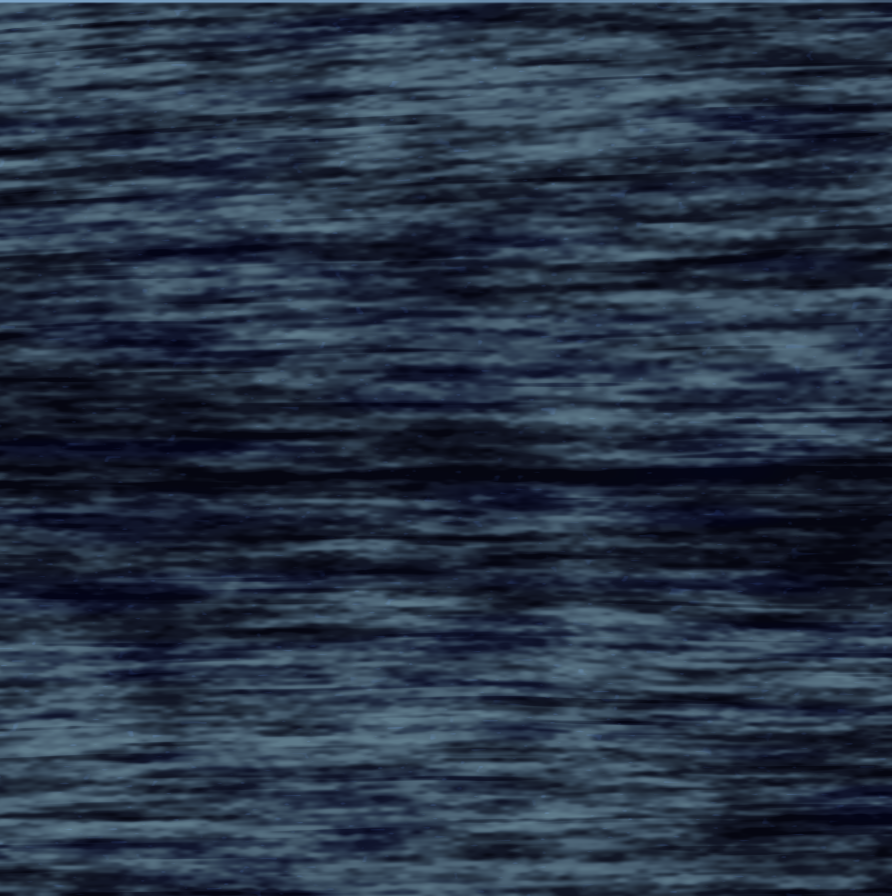
Reproduce this texture procedurally as a WebGL 2 fragment shader.

```glsl
#version 300 es
precision highp float;
// Dark blue-stained wood: fine horizontal grain, long pores and soft cross figure.

uniform vec2 u_resolution;
out vec4 fragColor;

// Integer hash of a lattice cell, returned in 0..1
float hash(vec2 cell, uint seed) {
    uvec2 q = uvec2(ivec2(cell)) * uvec2(1597334673u, 3812015801u);
    uint h = (q.x ^ q.y) + seed * 2654435769u;
    h = (h ^ (h >> 16)) * 2246822519u;
    h = (h ^ (h >> 13)) * 3266489917u;
    return float((h ^ (h >> 16)) >> 8) / 16777216.0;
}

// One row of signed noise, slid sideways by a random amount
float rowNoise(float x, float row, uint seed) {
    x += 37.0 * hash(vec2(row, 71.0), seed);
    float i = floor(x);
    float f = smoothstep(0.0, 1.0, x - i);
    return 2.0 * mix(hash(vec2(i, row), seed), hash(vec2(i + 1.0, row), seed), f) - 1.0;
}

// Signed noise with staggered rows, which hides the lattice columns
float grain(vec2 p, uint seed) {
    float row = floor(p.y);
    float f = smoothstep(0.0, 1.0, p.y - row);
    return mix(rowNoise(p.x, row, seed), rowNoise(p.x, row + 1.0, seed), f);
}

// Soft bump of a given centre and width
float bump(float x, float centre, float width) {
    float d = (x - centre) / width;
    return exp(-d * d);
}

// Bends the fibres: rising to the right near the top, wavering elsewhere
vec2 bendFibres(vec2 p) {
    float slope = 0.075 * smoothstep(0.45, 0.9, p.y) + 0.02 * bump(p.y, 0.1, 0.12);
    float rise = slope * p.x * (1.0 - 0.3 * p.x);
    float waver = 0.006 * grain(p * vec2(2.5, 4.0), 1u) + 0.0015 * grain(p * vec2(9.0, 16.0), 2u);
    return vec2(p.x, p.y - rise + waver);
}

// Broad light and dark zones of the board
float zoneTone(vec2 p, vec2 fibre) {
    float tone = 0.45 * grain(fibre * vec2(1.8, 7.0), 3u);
    tone -= 1.00 * bump(p.y, 0.40, 0.13);
    tone += 1.00 * bump(p.y, 0.14, 0.10);
    tone += 0.45 * bump(p.y, 0.88, 0.14);
    tone -= 0.50 * bump(p.y, 0.54, 0.07) * (1.0 - smoothstep(0.3, 0.6, p.x));
    tone -= 1.80 * smoothstep(0.77, 0.84, p.x) * bump(p.y, 0.08, 0.10);
    tone += 1.50 * smoothstep(0.55, 0.72, p.x) * bump(fibre.y, 0.515, 0.03);
    return tone;
}

// Fibres from wide streaks down to hairs
float fibreTone(vec2 fibre) {
    float tone = 0.40 * grain(fibre * vec2(3.0, 22.0), 4u);
    tone += 0.85 * grain(fibre * vec2(4.5, 55.0), 5u);
    tone += 1.25 * grain(fibre * vec2(8.0, 105.0), 6u);
    tone += 1.30 * grain(fibre * vec2(20.0, 170.0), 7u);
    return tone + 0.80 * grain(fibre * vec2(75.0, 240.0), 8u);
}

// Thin dark pores, and one long seam across the middle
float poreDepth(vec2 fibre) {
    float wide = smoothstep(0.40, 0.85, grain(fibre * vec2(2.5, 85.0), 9u));
    float thin = smoothstep(0.40, 0.85, grain(fibre * vec2(5.0, 150.0), 10u));
    float seamSpan = smoothstep(0.12, 0.3, fibre.x) * (1.0 - smoothstep(0.84, 0.92, fibre.x));
    float seam = seamSpan * bump(fibre.y, 0.465 + 0.012 * fibre.x, 0.006);
    return 1.5 * wide + 1.2 * thin + 3.0 * seam;
}

// Faint upright bands of sheen lying across the fibres
float crossFigure(vec2 p) {
    float bands = grain(vec2(p.y * 5.0, p.x * 17.0), 11u);
    float patches = 0.5 + 0.5 * grain(p * vec2(2.5, 5.0), 12u);
    return 1.1 * bands * patches;
}

// Stain colour for a tone centred on zero with unit spread
vec3 stain(float tone) {
    vec3 c = mix(vec3(0.02, 0.025, 0.065), vec3(0.07, 0.09, 0.15), smoothstep(-3.0, -1.2, tone));
    c = mix(c, vec3(0.135, 0.18, 0.238), clamp((tone + 1.2) / 0.95, 0.0, 1.0));
    c = mix(c, vec3(0.20, 0.27, 0.34), clamp((tone + 0.25) / 0.9, 0.0, 1.0));
    c = mix(c, vec3(0.29, 0.38, 0.45), clamp((tone - 0.65) / 0.95, 0.0, 1.0));
    return mix(c, vec3(0.37, 0.48, 0.54), clamp((tone - 1.6) / 1.6, 0.0, 1.0));
}

void main() {
    vec2 p = gl_FragCoord.xy / u_resolution.y;
    vec2 fibre = bendFibres(p);

    float tone = zoneTone(p, fibre) + fibreTone(fibre) + crossFigure(p) - poreDepth(fibre);
    vec3 color = stain(tone + 0.02);

    // Bluer dye in patches, strongest in the shaded fibres
    float dye = smoothstep(-0.2, 0.8, grain(fibre * vec2(5.0, 40.0), 13u));
    float shade = 1.0 - smoothstep(-0.4, 1.2, tone);
    color += vec3(-0.008, -0.008, 0.028) * dye * shade;

    // Tiny blue glints drawn out along the fibres
    float glint = smoothstep(0.75, 1.0, grain(fibre * vec2(80.0, 210.0), 14u));
    color += vec3(0.03, 0.05, 0.10) * glint;

    // Pale upper rim
    float rim = smoothstep(0.9955, 0.9985, p.y);
    color = mix(color, vec3(0.50, 0.66, 0.80), rim * (1.0 - 0.5 * p.x));

    fragColor = vec4(clamp(color, 0.0, 1.0), 1.0);
}
```
